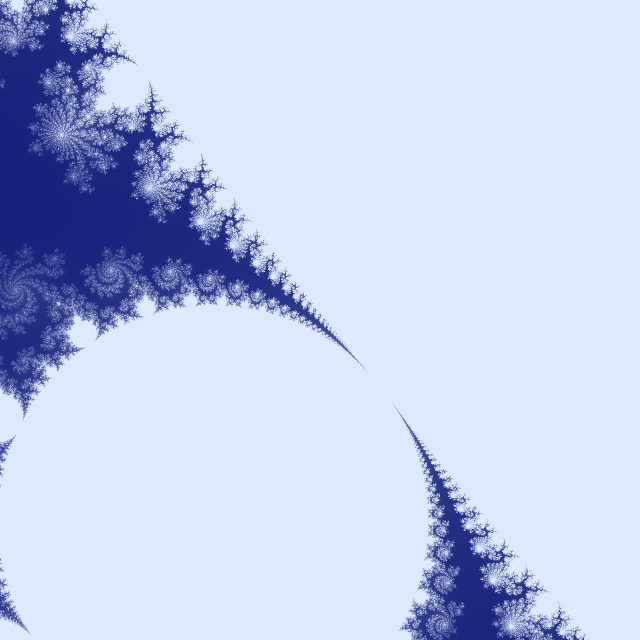
Give the GLSL for this background, as a WebGL 2 fragment shader.

```glsl
#version 300 es
precision highp float;
// Mandelbrot set close-up: pale round bulb touching the cardioid, with navy lace between them.

#define CENTER vec2(-0.6122, -0.40588)
#define VIEW_HEIGHT 0.0621
#define MAX_STEPS 520
#define GRID 2
#define BULB_CENTER vec2(-0.622436, -0.424878)
#define BULB_SAFE_RADIUS 0.0185
#define NAVY vec3(0.045, 0.10, 0.455)
#define PALE vec3(0.867, 0.914, 1.0)

uniform vec2 u_resolution;
out vec4 fragColor;

// Regions known to lie inside the set need no iteration
bool surelyInside(vec2 c) {
    float x = c.x - 0.25;
    float y2 = c.y * c.y;
    float q = x * x + y2;
    return q * (q + x) < 0.25 * y2 || distance(c, BULB_CENTER) < BULB_SAFE_RADIUS;
}

// Smooth escape time, scaled so that 1 means the point never leaves
float escapeLevel(vec2 c) {
    if (surelyInside(c)) return 1.0;
    vec2 z = vec2(0.0);
    for (int i = 0; i < MAX_STEPS; i++) {
        z = vec2(z.x * z.x - z.y * z.y, 2.0 * z.x * z.y) + c;
        float r2 = dot(z, z);
        if (r2 > 256.0) {
            float steps = float(i) + 1.0 - log2(0.5 * log2(r2));
            return clamp(steps / float(MAX_STEPS), 0.0, 1.0);
        }
    }
    return 1.0;
}

void main() {
    // Average a small grid of samples to smooth the lace
    vec3 color = vec3(0.0);
    for (int j = 0; j < GRID; j++) {
        for (int i = 0; i < GRID; i++) {
            vec2 offset = (vec2(i, j) + 0.5) / float(GRID) - 0.5;
            vec2 p = (gl_FragCoord.xy + offset - 0.5 * u_resolution) / u_resolution.y;
            color += mix(NAVY, PALE, escapeLevel(CENTER + p * VIEW_HEIGHT));
        }
    }
    fragColor = vec4(color / float(GRID * GRID), 1.0);
}
```
